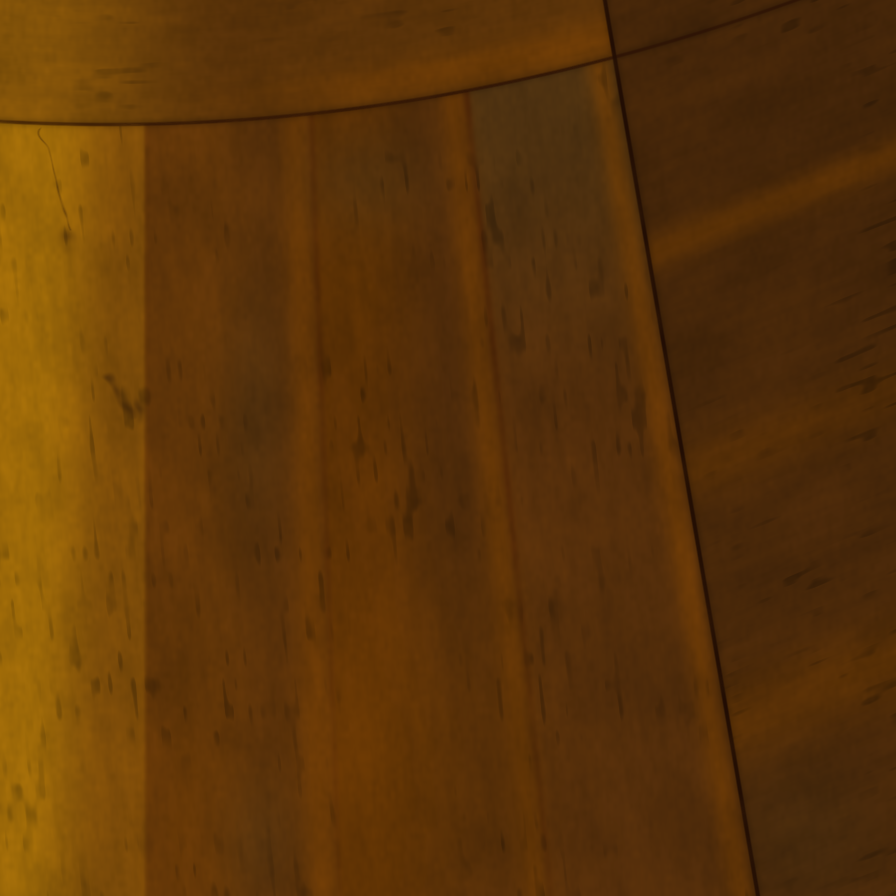
This texture is drawn by a Shadertoy shader. Its source:

```glsl
// Aged amber wood panels: tapered staves under a curved seam, with a dark slanted joint
#define YELLOW vec3(0.605, 0.405, 0.032)
#define AMBER vec3(0.455, 0.243, 0.014)
#define BROWN vec3(0.355, 0.195, 0.030)
#define UMBER vec3(0.280, 0.153, 0.036)
#define GREY_WOOD vec3(0.300, 0.190, 0.062)
#define SEAM_COLOR vec3(0.17, 0.065, 0.015)
#define SEAM_WIDTH 0.0018
#define GRAIN 0.12
#define MOTTLE 0.22
#define SPECK 0.045
#define FIBRE 0.20

float hash(vec2 p) {
    return fract(sin(dot(p, vec2(127.1, 311.7))) * 43758.545);
}

float noise(vec2 p) {
    vec2 i = floor(p), f = fract(p);
    f = f * f * (3.0 - 2.0 * f);
    return mix(mix(hash(i), hash(i + vec2(1, 0)), f.x),
               mix(hash(i + vec2(0, 1)), hash(i + vec2(1, 1)), f.x), f.y);
}

float fbm(vec2 p) {
    float sum = 0.0, amp = 0.5;
    for (int i = 0; i < 4; i++) {
        sum += amp * noise(p);
        p = p * 2.03 + 17.3;
        amp *= 0.5;
    }
    return sum / 0.9375;
}

float bell(float d, float width) {
    return exp(-d * d / (width * width));
}

float blob(vec2 p, vec2 center, vec2 size) {
    vec2 d = (p - center) / size;
    return exp(-dot(d, d));
}

float line(float d, float width, float soft) {
    return 1.0 - smoothstep(width - soft, width + soft, abs(d));
}

float segment(vec2 p, vec2 a, vec2 b) {
    vec2 ab = b - a;
    return length(p - a - ab * clamp(dot(p - a, ab) / dot(ab, ab), 0.0, 1.0));
}

// Tone of the staves below the curved seam
vec3 staves(vec2 p, float joint) {
    float edge1 = p.x - 0.163;
    float edge2 = p.x - 0.379 + 0.036 * p.y;
    float edge3 = p.x - 0.615 + 0.105 * p.y;

    vec3 gold = mix(YELLOW, vec3(0.485, 0.295, 0.035), smoothstep(0.05, 0.15, p.x + 0.03 * (1.0 - p.y)));
    vec3 second = mix(BROWN * 1.05, UMBER * 1.12, smoothstep(0.22, 0.32, p.x) * 0.7);
    vec3 third = mix(BROWN * vec3(1.0, 0.96, 0.6), UMBER * 1.06, smoothstep(0.04, 0.15, edge2));
    vec3 fourth = mix(UMBER * 1.15, GREY_WOOD, smoothstep(0.5, 0.9, p.y));
    vec3 col = mix(gold, second, smoothstep(-0.004, 0.004, edge1));
    col = mix(col, third, smoothstep(-0.006, 0.006, edge2));
    col = mix(col, fourth, smoothstep(-0.006, 0.006, edge3));

    // Warm light along the tapered edges and near the foot
    col = mix(col, AMBER, 0.58 * bell(edge2 + 0.018, 0.018));
    col = mix(col, AMBER * 0.95, 0.58 * bell(edge3 + 0.016, 0.017));
    col = mix(col, AMBER, 0.6 * bell(joint + 0.019, 0.015));
    col = mix(col, AMBER * 0.94, 0.55 * blob(p, vec2(0.46, 0.14), vec2(0.14, 0.22)));
    col = mix(col, AMBER * 0.9, 0.4 * blob(p, vec2(0.21, 0.08), vec2(0.06, 0.2)));
    col = mix(col, AMBER * 0.85, 0.4 * blob(p, vec2(0.40, 0.70), vec2(0.06, 0.09)));

    // Cool worn patches
    col = mix(col, GREY_WOOD, 0.6 * blob(p, vec2(0.41, 0.80), vec2(0.07, 0.06)));
    col = mix(col, GREY_WOOD * 0.95, 0.5 * blob(p, vec2(0.285, 0.54), vec2(0.035, 0.13)));
    col = mix(col, GREY_WOOD, 0.45 * blob(p, vec2(0.29, 0.06), vec2(0.04, 0.07)));

    // Faint stave joints, worn away in places
    float wear = mix(0.45, 1.0, smoothstep(0.1, 0.7, p.y)) * (0.5 + 0.8 * noise(p * vec2(3.0, 26.0)));
    float joints = 0.22 * bell(edge1, 0.003) + 0.28 * bell(edge2, 0.004) + 0.38 * bell(edge3, 0.004);
    return mix(col, vec3(0.25, 0.09, 0.01), joints * wear);
}

// Tone of the panel right of the slanted joint
vec3 sidePanel(vec2 p) {
    float rise = p.y - 0.41 * (p.x - 0.73);
    vec3 col = mix(UMBER, UMBER * 0.94, smoothstep(0.4, 0.75, p.y));
    col = mix(col, AMBER * 0.9, 0.6 * bell(rise - 0.718, 0.021));
    col = mix(col, AMBER * 0.78, 0.5 * bell(rise - 0.455, 0.035));
    col = mix(col, AMBER * 0.85, 0.62 * bell(rise - 0.155, 0.05));
    return mix(col, GREY_WOOD * 0.9, 0.5 * blob(p, vec2(0.9, 0.06), vec2(0.09, 0.09)));
}

void mainImage(out vec4 fragColor, in vec2 fragCoord) {
    vec2 p = fragCoord / iResolution.xy;
    float px = 1.0 / iResolution.y;
    float arc = p.y - 0.861 - 0.235 * (p.x - 0.12) * (p.x - 0.12);
    float joint = p.x - 0.846 + 0.171 * p.y;
    float above = smoothstep(-0.002, 0.002, arc);
    float right = smoothstep(-0.002, 0.002, joint);

    // Upper band, fading from gold to brown with a glow over the seam
    vec3 band = mix(vec3(0.52, 0.33, 0.035), BROWN * vec3(0.96, 0.98, 1.1), smoothstep(0.0, 0.27, p.x));
    band = mix(band, AMBER, 0.6 * bell(arc - 0.025, 0.022) * smoothstep(0.15, 0.5, p.x));
    vec3 col = mix(mix(staves(p, joint), band, above), sidePanel(p), right);

    // Grain follows each panel; stains, pores and sparse dark fibres lie over it
    vec2 slanted = vec2(p.y - 0.41 * p.x, p.x);
    vec2 g = mix(mix(vec2(p.x + 0.1 * p.y, p.y), vec2(arc, p.x), above), slanted, right);
    float grain = fbm(g * vec2(95.0, 16.0)) - 0.5;
    float mottle = fbm(g * vec2(17.0, 13.0) + 5.0) - 0.5;
    float speck = noise(p * 150.0) + noise(p * vec2(230.0, 90.0)) - 1.0;
    float fibre = smoothstep(0.70, 0.95, noise(g * vec2(150.0, 34.0) + 3.0));
    fibre *= smoothstep(0.42, 0.68, fbm(p * 9.0 + 31.0));
    col *= 1.0 + GRAIN * grain + MOTTLE * mottle + SPECK * speck - FIBRE * fibre;

    // Scratches and nicks on the gold stave
    vec2 w = p + 0.010 * (vec2(noise(p * 60.0), noise(p * 60.0 + 9.0)) - 0.5);
    float marks = 0.38 * line(segment(w, vec2(0.046, 0.855), vec2(0.077, 0.745)), 0.001, 0.0015);
    marks += 0.4 * blob(w, vec2(0.074, 0.735), vec2(0.009, 0.014));
    marks += 0.5 * line(segment(w, vec2(0.121, 0.58), vec2(0.146, 0.54)), 0.004, 0.004);
    marks += 0.5 * blob(w, vec2(0.156, 0.542), vec2(0.005, 0.010));
    col = mix(col, UMBER * 0.8, min(marks * (0.4 + noise(p * 110.0)), 0.7));

    // Seams with slightly uneven ink
    float soft = max(px, 0.0013);
    float ink = 0.85 + 0.3 * noise(p * 42.0);
    float arcInk = (0.60 + 0.16 * bell(p.x - 0.6, 0.25)) * ink;
    col *= 1.0 - 0.16 * max(bell(arc, 0.005), bell(joint, 0.006));
    col = mix(col, SEAM_COLOR, arcInk * line(arc, SEAM_WIDTH, soft));
    col = mix(col, SEAM_COLOR * 0.75, min(0.9 * ink, 1.0) * line(joint, SEAM_WIDTH * 1.25, soft));
    fragColor = vec4(clamp(col, 0.0, 1.0), 1.0);
}
```
